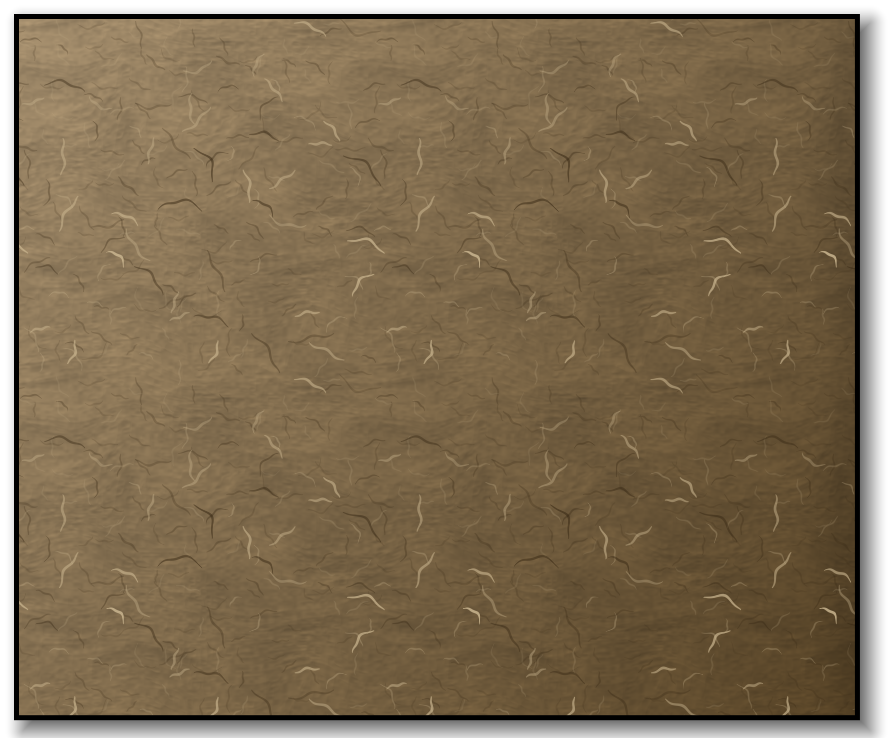
Give the GLSL for this texture, as a Shadertoy shader.

```glsl
// Framed sheet of brown fibre paper, tiled, lit from the upper left, with a soft drop shadow.

// Layout, in units of the canvas height
const float TILE = 0.483;                       // size of one paper repeat
const vec2 MARGIN_LOW = vec2(0.019, 0.024);     // left, bottom
const vec2 MARGIN_HIGH = vec2(0.049, 0.019);    // right, top
const float BORDER = 0.0068;
const vec2 SHADOW_SHIFT = vec2(0.013, -0.013);
const float SHADOW_BLUR = 0.027;
const float SHADOW_STRENGTH = 0.66;

// Colours
const vec3 BACKDROP = vec3(1.0);
const vec3 PAPER_LIGHT = vec3(0.625, 0.540, 0.415);
const vec3 PAPER_DARK = vec3(0.335, 0.258, 0.145);
const vec3 PALE_FIBRE = vec3(0.80, 0.72, 0.57);
const vec3 DARK_FIBRE = vec3(0.21, 0.15, 0.07);

// Paper surface
const float RELIEF_GAIN = 0.60;
const float GRAIN_GAIN = 0.09;
const float MOTTLE_GAIN = 0.12;
const vec2 LIGHT_STEP = vec2(-0.003, 0.005);    // toward the light, in tiles

// Integer hash: cell and seed to three values in 0..1
vec3 hash3(vec2 cell, float seed) {
    uvec3 v = uvec3(ivec3(vec3(cell, seed))) * 1664525u + 1013904223u;
    for (int i = 0; i < 2; i++) {
        v.x += v.y * v.z;
        v.y += v.z * v.x;
        v.z += v.x * v.y;
        v ^= v >> 16u;
    }
    return vec3(v & 65535u) / 65535.0;
}

// Value noise that repeats once per tile; freq must be whole
float tileNoise(vec2 p, vec2 freq, float seed) {
    p *= freq;
    vec2 i = floor(p), f = fract(p);
    f = f * f * (3.0 - 2.0 * f);
    vec2 a = mod(i, freq), b = mod(i + 1.0, freq);
    return mix(mix(hash3(a, seed).x, hash3(vec2(b.x, a.y), seed).x, f.x),
               mix(hash3(vec2(a.x, b.y), seed).x, hash3(b, seed).x, f.x), f.y);
}

// Height of the pressed pulp: warped ridges stretched sideways
float relief(vec2 p) {
    p += 0.07 * (vec2(tileNoise(p, vec2(5.0), 1.0), tileNoise(p, vec2(6.0), 2.0)) - 0.5);
    float height = 0.0, gain = 0.5;
    vec2 freq = vec2(6.0, 11.0);
    for (int i = 0; i < 4; i++) {
        height += gain * (1.0 - abs(2.0 * tileNoise(p, freq, 3.0 + float(i)) - 1.0));
        freq *= 2.0;
        gain *= 0.55;
    }
    return height;
}

// Coverage of bent, tapered fibres scattered one per cell; sizes in tiles
float fibres(vec2 p, float cells, float halfLength, float halfWidth,
             float spread, float density, float seed, float aa) {
    float cover = 0.0;
    vec2 home = floor(p * cells);
    for (int y = -1; y <= 1; y++)
    for (int x = -1; x <= 1; x++) {
        vec2 cell = home + vec2(x, y);
        vec3 place = hash3(mod(cell, cells), seed);
        vec3 shape = hash3(mod(cell, cells), seed + 1.0);
        if (place.z > density) continue;
        float angle = -0.45 + spread * (shape.x - 0.5);
        float reach = halfLength * mix(0.45, 1.0, shape.y);
        vec2 q = p - (cell + place.xy) / cells;
        q = mat2(cos(angle), -sin(angle), sin(angle), cos(angle)) * q;
        float along = q.x / reach;
        q.y += reach * ((shape.z - 0.5) * along * along + 0.08 * sin(5.0 * along + 20.0 * shape.y));
        float d = length(vec2(max(abs(q.x) - reach, 0.0), q.y));
        float width = halfWidth * (1.15 - 0.7 * min(along * along, 1.0));
        float strength = mix(0.35, 1.0, shape.z * shape.z);
        cover = max(cover, strength * (1.0 - smoothstep(width - aa, width + aa, d)));
    }
    return cover;
}

float boxDistance(vec2 p, vec2 low, vec2 high) {
    vec2 d = abs(p - 0.5 * (low + high)) - 0.5 * (high - low);
    return length(max(d, 0.0)) + min(max(d.x, d.y), 0.0);
}

vec3 paper(vec2 p, vec2 sheet, float aa) {
    // Diagonal light falloff
    float fall = 0.62 * sheet.x + 0.38 * (1.0 - sheet.y);
    vec3 color = mix(PAPER_LIGHT, PAPER_DARK, clamp(fall, 0.0, 1.0));
    color *= 1.0 - 0.12 * smoothstep(0.93, 1.0, sheet.x);

    // Embossed pulp, fine grain and broad mottling
    float slope = relief(p) - relief(p + LIGHT_STEP);
    float grain = tileNoise(p, vec2(75.0, 110.0), 11.0) - 0.5;
    float mottle = tileNoise(p, vec2(7.0, 10.0), 12.0) - 0.5;
    color *= 1.0 + RELIEF_GAIN * slope + GRAIN_GAIN * grain + MOTTLE_GAIN * mottle;

    // Fibres, from faint to bold
    color = mix(color, DARK_FIBRE, 0.38 * fibres(p, 13.0, 0.042, 0.0024, 2.6, 0.75, 20.0, aa));
    color = mix(color, PALE_FIBRE, 0.30 * fibres(p, 11.0, 0.040, 0.0022, 3.1, 0.70, 30.0, aa));
    color = mix(color, DARK_FIBRE, 0.55 * fibres(p, 6.0, 0.070, 0.0030, 1.3, 0.65, 40.0, aa));
    return mix(color, PALE_FIBRE, 0.85 * fibres(p, 6.0, 0.058, 0.0034, 3.1, 0.75, 50.0, aa));
}

void mainImage(out vec4 fragColor, in vec2 fragCoord) {
    vec2 uv = fragCoord / iResolution.y;
    float pixel = 1.0 / iResolution.y;
    vec2 low = MARGIN_LOW;
    vec2 high = vec2(iResolution.x / iResolution.y, 1.0) - MARGIN_HIGH;

    // Backdrop and shadow
    float shade = boxDistance(uv - SHADOW_SHIFT, low, high);
    shade = 1.0 - smoothstep(-SHADOW_BLUR, SHADOW_BLUR, shade);
    vec3 color = BACKDROP * (1.0 - SHADOW_STRENGTH * shade);

    // Black frame, then the sheet; tiles start at its upper left corner
    float d = boxDistance(uv, low, high);
    color = mix(color, vec3(0.0), smoothstep(0.5, -0.5, d / pixel));
    vec2 tile = (uv - vec2(low.x, high.y)) / TILE;
    vec3 sheet = paper(tile, (uv - low) / (high - low), 0.7 * pixel / TILE);
    color = mix(color, sheet, smoothstep(0.5, -0.5, (d + BORDER) / pixel));
    fragColor = vec4(color, 1.0);
}
```
